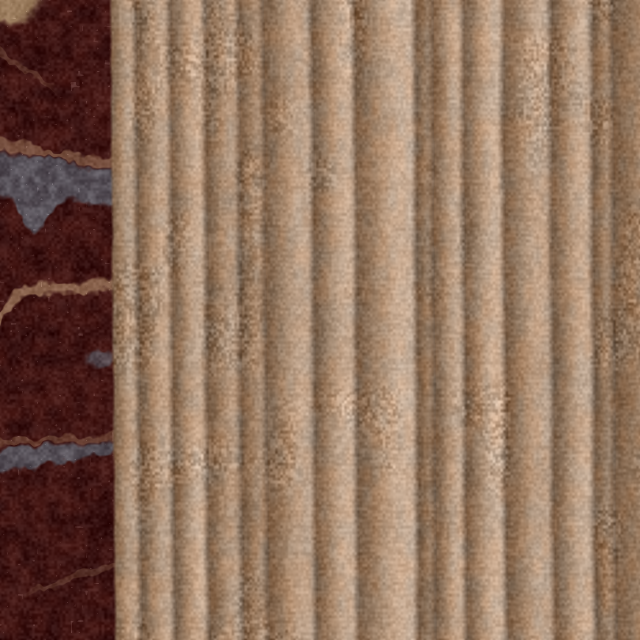
Write a Shadertoy shader that draws this texture.

```glsl
// Pleated beige cloth hanging beside a strip of dark maroon patterned fabric.
// Each pleat is a slow rise and a quick fall in brightness between two edges;
// the strip is built from curved bands, and value noise gives both their weave.

float hash(vec2 p) {
    vec3 q = fract(p.xyx * vec3(0.1031, 0.1030, 0.0973));
    q += dot(q, q.yzx + 33.33);
    return fract((q.x + q.y) * q.z);
}

float noise(vec2 p) {
    vec2 i = floor(p), f = fract(p);
    f = f * f * (3.0 - 2.0 * f);
    return mix(mix(hash(i), hash(i + vec2(1, 0)), f.x),
               mix(hash(i + vec2(0, 1)), hash(i + vec2(1, 1)), f.x), f.y);
}

// Soft-edged coverage of the range lo..hi
float band(float v, float lo, float hi, float soft) {
    return smoothstep(lo - soft, lo + soft, v) * (1.0 - smoothstep(hi - soft, hi + soft, v));
}

float stroke(float d, float width) {
    return 1.0 - smoothstep(width * 0.4, width, abs(d));
}

// Brightness of the pleats in x, signed tint in y (warm rise, cool fall)
vec2 pleats(float x) {
    const int COUNT = 15;
    float edges[16] = float[](0.174, 0.219, 0.272, 0.326, 0.378, 0.417, 0.493, 0.560,
                              0.654, 0.680, 0.729, 0.792, 0.866, 0.930, 0.961, 1.04);
    float heights[15] = float[](0.80, 0.86, 0.95, 0.74, 0.60, 0.87, 0.96, 1.0,
                                0.42, 0.92, 1.0, 0.86, 0.95, 0.52, 0.56);
    vec2 result = vec2(0.0);
    for (int i = 0; i < COUNT; i++) {
        float start = edges[i], end = edges[i + 1];
        float t = (x - start) / (end - start);
        float inside = step(0.0, t) * step(t, 1.0);
        float rise = smoothstep(-0.12, 0.72, t);
        float fall = 1.0 - smoothstep(end - 0.013, end + 0.001, x);
        result.x += inside * heights[i] * rise * fall;
        result.y += inside * (band(t, 0.2, 0.5, 0.2) - band(t, 0.85, 1.0, 0.1));
    }
    return result;
}

vec3 clothColor(vec2 p) {
    float x = p.x + 0.007 * (p.y - 0.5) + 0.003 * (noise(vec2(p.x * 9.0, p.y * 5.0)) - 0.5);
    vec2 fold = pleats(x);
    float mottle = noise(p * vec2(38.0, 16.0)) - 0.5;
    vec3 color = mix(vec3(0.465, 0.357, 0.265), vec3(0.785, 0.675, 0.58),
                     clamp(fold.x + 0.12 * mottle, 0.0, 1.0));
    color += fold.y * vec3(0.014, 0.0, -0.014);

    // Woven grain, stronger in a few worn patches
    float worn = smoothstep(0.62, 0.85, noise(p * vec2(18.0, 11.0) + 7.0));
    float grain = noise(p * vec2(250.0, 215.0)) + 0.6 * noise(p * vec2(130.0, 170.0)) - 0.8;
    float thread = sin(p.y * 760.0 + 5.0 * noise(p * 45.0));
    color += (0.10 + 0.10 * worn) * grain + 0.010 * thread;
    float tint = noise(p * vec2(75.0, 35.0) + 31.0) - 0.5;
    return color + tint * vec3(0.045, -0.005, -0.04);
}

vec3 stripColor(vec2 p) {
    float u = p.x / 0.176;
    float y = p.y + 0.014 * (noise(p * 55.0) - 0.5) + 0.008 * (noise(p * 130.0) - 0.5);
    vec3 color = mix(vec3(0.19, 0.05, 0.05), vec3(0.30, 0.115, 0.10), noise(p * 48.0));
    vec3 slate = mix(vec3(0.27, 0.24, 0.27), vec3(0.40, 0.38, 0.41), noise(p * 85.0));
    vec3 tan_ = vec3(0.55, 0.40, 0.31);

    // Slate patches: a pointed pennant, a tapering ribbon and a small spot
    float tip = 0.062 * exp(-pow((u - 0.3) / 0.15, 2.0));
    float patches = band(y, 0.700 - 0.022 * u - tip, 0.764 - 0.026 * u, 0.006);
    patches = max(patches, band(y, 0.262 + 0.032 * u, 0.302 + 0.008 * u, 0.005));
    float spot = length((vec2(p.x, y) - vec2(0.157, 0.440)) / vec2(0.028, 0.020));
    patches = max(patches, 0.8 * (1.0 - smoothstep(0.5, 1.0, spot)));
    color = mix(color, slate, patches);

    // Tan outlines and fainter veins
    color = mix(color, tan_, 0.70 * stroke(y - 0.774 + 0.027 * u, 0.009));
    color = mix(color, tan_, 0.95 * stroke(y - 0.551 + 0.052 * exp(-9.0 * u), 0.013));
    color = mix(color, tan_, 0.50 * stroke(y - 0.313 - 0.003 * u, 0.007));
    color = mix(color, tan_, 0.35 * stroke(y - 0.920 + 0.12 * u, 0.007)
                             * (1.0 - smoothstep(0.35, 0.55, u)));
    color = mix(color, tan_, 0.35 * stroke(y - 0.059 - 0.056 * u, 0.008)
                             * smoothstep(0.15, 0.4, u));
    float corner = length(vec2(p.x, 1.0 - y) / vec2(0.066, 0.040));
    color = mix(color, vec3(0.60, 0.48, 0.36), 1.0 - smoothstep(0.75, 1.1, corner));

    float grain = noise(p * 230.0) + 0.5 * noise(p * 140.0) - 0.75;
    float fleck = smoothstep(0.90, 1.0, noise(p * 170.0 + 13.0));
    return color + 0.09 * grain + 0.12 * fleck;
}

void mainImage(out vec4 fragColor, in vec2 fragCoord) {
    vec2 p = fragCoord / iResolution.xy;
    float border = 0.176 - 0.007 * (p.y - 0.5) + 0.002 * (noise(vec2(p.y * 30.0, 3.0)) - 0.5);
    float cloth = smoothstep(border - 0.003, border + 0.004, p.x);
    vec3 color = mix(stripColor(p), clothColor(p), cloth);
    fragColor = vec4(clamp(color, 0.0, 1.0), 1.0);
}
```
